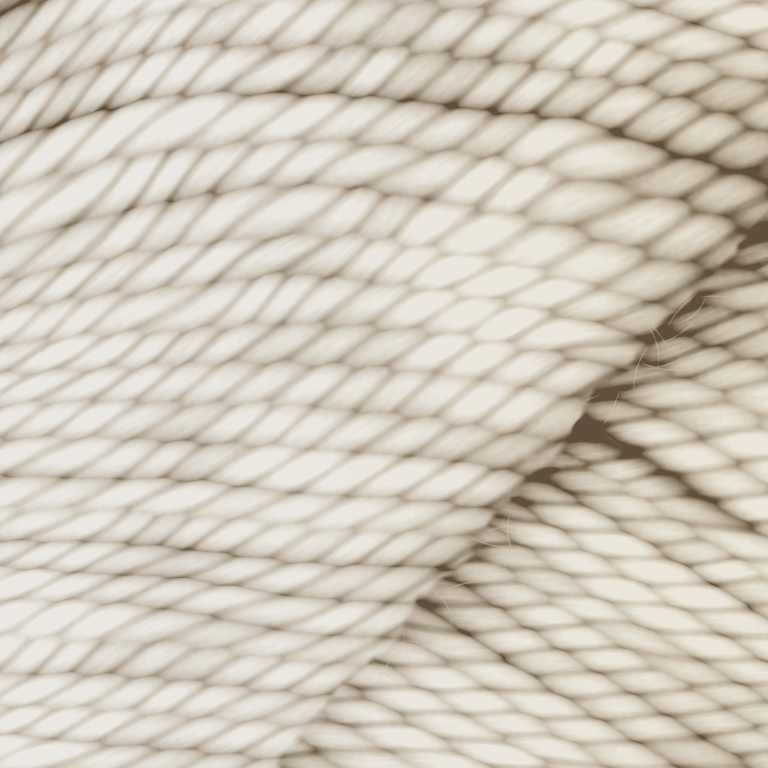
Reproduce this texture procedurally as a Shadertoy shader.

```glsl
// Two overlapping bundles of cream two-ply wool yarn, meeting in a diagonal crease.
// Each bundle bends the plane into rows; slanted plies bulge over neighbouring rows.
// Height, crease shadow and fibre noise add up to one tone, looked up in a palette.

const float PI = 3.14159;

float hash(vec2 p) {
    vec3 q = fract(vec3(p.xyx) * 0.1031);
    q += dot(q, q.yzx + 33.33);
    return fract((q.x + q.y) * q.z);
}

float noise(vec2 p) {
    vec2 i = floor(p), f = fract(p);
    f = f * f * (3.0 - 2.0 * f);
    return mix(mix(hash(i), hash(i + vec2(1, 0)), f.x),
               mix(hash(i + vec2(0, 1)), hash(i + vec2(1, 1)), f.x), f.y);
}

// Wool colour from deep shadow (0) to lit fibre (1)
vec3 woolColor(float tone) {
    vec3 ramp[6] = vec3[6](
        vec3(0.38, 0.31, 0.24), vec3(0.56, 0.50, 0.41), vec3(0.70, 0.65, 0.58),
        vec3(0.80, 0.76, 0.70), vec3(0.86, 0.84, 0.79), vec3(0.92, 0.91, 0.88));
    float t = clamp(tone, 0.0, 1.0) * 5.0;
    int i = min(int(t), 4);
    return mix(ramp[i], ramp[i + 1], t - float(i));
}

float smoothMax(float a, float b, float k) {
    float h = max(k - abs(a - b), 0.0) / k;
    return max(a, b) + 0.25 * k * h * h;
}

// Height of parallel yarns; p.x runs along them, p.y across
float yarn(vec2 p, float pitch, float seed) {
    p.y += 0.018 * (noise(p * vec2(5.0, 9.0) + seed) - 0.5);
    float base = floor(p.y / pitch);
    float height = 0.0;
    // Each row may bulge over its neighbours; the highest one shows
    for (int k = -1; k <= 1; k++) {
        float row = base + float(k);
        float r = hash(vec2(row + 40.0, seed));
        float slub = noise(vec2(p.x * 8.0, row * 5.3 + seed)) - 0.5;
        float v = 2.0 * (p.y / pitch - row) - 1.0 + 0.35 * (r - 0.5);

        // Slanted plies, twisted unevenly along the yarn
        float u = p.x / mix(0.054, 0.070, r) + 9.0 * r - 0.55 * v
                + 0.9 * noise(vec2(p.x * 7.0, row * 3.7 + seed));
        float f = fract(u);
        float groove = exp(-pow(min(f, 1.0 - f) / 0.17, 2.0));

        // Plies swell the outline between their grooves
        float w = v / (1.26 + 0.3 * slub - 0.16 * groove);
        float body = sqrt(max(1.0 - w * w, 0.0));
        float fibre = noise(vec2(u * 11.0, v * 2.0 + row * 7.0)) - 0.5;
        float tint = hash(vec2(floor(u), row + seed)) - 0.5;
        float shade = 1.0 - 0.36 * groove + 0.18 * tint * (1.0 - groove)
                    + 0.08 * v + 0.2 * slub + 0.09 * fibre + 0.10 * (r - 0.5);
        height = smoothMax(height, body * shade, 0.14);
    }
    return height;
}

// Upper bundle: arched at the top, nearly level at the bottom
float upperTone(vec2 p) {
    float arch = smoothstep(0.25, 0.90, p.y);
    float bend = mix(-0.05 * p.x - 0.06 * p.x * p.x,
                      0.32 * p.x - 0.38 * p.x * p.x, arch);
    float across = p.y - bend;
    across -= 0.25 * max(across - 0.65, 0.0);
    float contrast = 0.98 + 0.2 * smoothstep(0.4, 1.0, p.y + 0.3 * p.x);
    return 1.04 - contrast * (1.0 - yarn(vec2(p.x, across), 0.043, 3.0));
}

// Lower bundle: fans out downwards from the crease
float lowerTone(vec2 p) {
    float slope = mix(0.62, 0.25, smoothstep(0.35, 0.62, p.y));
    float across = p.y + slope * (p.x - 0.8);
    float along = dot(p, vec2(0.85, -0.53));
    float tone = 0.99 - 1.15 * (1.0 - yarn(vec2(along, across * 0.86), 0.046, 17.0));
    // Deep gap between two groups of strands
    float gap = exp(-pow((across - 0.42) / 0.022, 2.0));
    return tone - 0.55 * gap * smoothstep(1.12, 0.80, p.x);
}

// Stray hairs: short arcs scattered along the crease
float hairs(vec2 p) {
    float cover = 0.0;
    for (int i = 0; i < 22; i++) {
        float k = float(i);
        float y = 0.08 + 0.55 * hash(vec2(k, 1.0));
        vec2 root = vec2(0.38 + 0.87 * y + 0.06 * (hash(vec2(k, 2.0)) - 0.5), y);
        float angle = 2.0 * PI * hash(vec2(k, 3.0));
        float radius = mix(0.05, 0.14, hash(vec2(k, 4.0)));
        vec2 center = root + radius * vec2(cos(angle), sin(angle));
        float line = smoothstep(0.0018, 0.0003, abs(length(p - center) - radius));
        cover = max(cover, line * smoothstep(0.04, 0.01, length(p - root)));
    }
    return cover;
}

void mainImage(out vec4 fragColor, in vec2 fragCoord) {
    vec2 p = fragCoord / iResolution.xy;

    // Signed distance to the crease, positive over the lower bundle
    float d = (p.x - 0.36 - 0.87 * p.y) / 1.325;
    d += 0.022 * (noise(p * 18.0) - 0.5) + 0.006 * (noise(p * 70.0) - 0.5);
    float depth = mix(0.4, 1.0, smoothstep(0.03, 0.38, p.y))
                * mix(1.0, 0.7, smoothstep(0.58, 0.70, p.y));

    // The upper bundle rolls into the crease and shades the lower one
    float upper = upperTone(p) - 0.46 * depth * exp(min(d, 0.0) / 0.042);
    float lower = lowerTone(p) - 0.72 * depth * exp(-max(d, 0.0) / 0.055);
    float tone = mix(upper, lower, smoothstep(-0.007, 0.007, d));

    // Receding top corners, broad unevenness and fine fuzz
    tone -= 0.4 * smoothstep(0.15, 0.0, length((p - vec2(0.0, 1.0)) * vec2(0.7, 1.0)));
    tone -= 0.32 * smoothstep(0.34, 0.0, length(p - vec2(1.0, 0.76)));
    tone += 0.24 * (noise(p * 5.0 + 5.0) - 0.5) + 0.05 * (noise(p * 160.0) - 0.5);
    tone = mix(tone, 0.62, 0.35 * hairs(p));

    // Cooler white on the upper left, creamier to the right
    vec3 tint = mix(vec3(1.0, 1.0, 1.01), vec3(1.0, 0.99, 0.965), smoothstep(0.2, 1.0, p.x));
    fragColor = vec4(woolColor(tone) * tint, 1.0);
}
```
